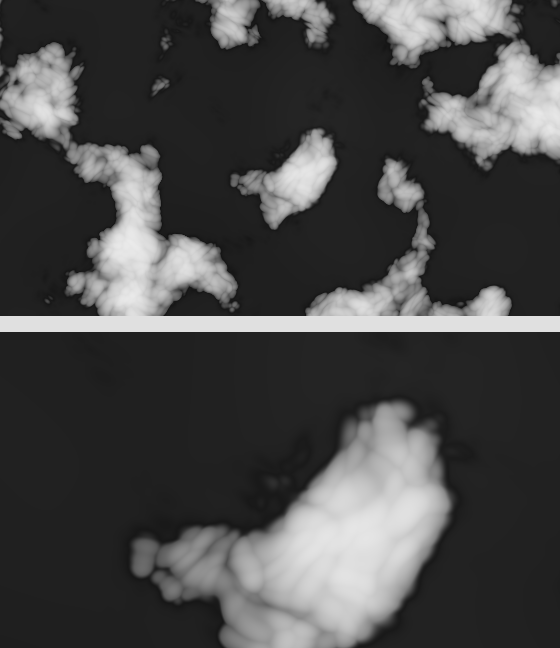
Top: the whole. Bottom: its middle third, enlarged.
This texture is drawn by a Shadertoy shader. Its source:

```glsl
const float SKY_TONE = 0.127;
const float EDGE_TONE = 0.18;
const float CORE_TONE = 0.91;
const float COVER_LEVEL = 0.10;

vec2 hash2(vec2 cell) {
    vec2 q = vec2(dot(cell, vec2(127.1, 311.7)), dot(cell, vec2(269.5, 183.3)));
    return fract(sin(q) * 43758.545);
}

vec2 rotate(vec2 p, float angle) {
    float c = cos(angle), s = sin(angle);
    return vec2(c * p.x - s * p.y, s * p.x + c * p.y);
}

// Signed round blobs, one per cell, with evenly spread weights
float blobField(vec2 p) {
    vec2 cell = floor(p);
    float sum = 0.0;
    for (int j = -1; j <= 1; j++) {
        for (int i = -1; i <= 1; i++) {
            vec2 id = cell + vec2(i, j);
            vec2 offset = id + hash2(id) - p;
            float weight = fract(dot(id, vec2(0.618, 0.74)) + 0.35 * hash2(id + 57.0).x);
            float falloff = max(0.0, 1.0 - dot(offset, offset));
            sum += (2.0 * weight - 1.0) * falloff * falloff;
        }
    }
    return sum;
}

// Rounded cellular bumps with softened creases, centred near zero
float puffs(vec2 p, float creaseSharpness) {
    vec2 cell = floor(p);
    float sum = 0.0;
    for (int j = -1; j <= 1; j++) {
        for (int i = -1; i <= 1; i++) {
            vec2 id = cell + vec2(i, j);
            vec2 offset = id + hash2(id) - p;
            sum += exp(-creaseSharpness * dot(offset, offset));
        }
    }
    return 0.22 + log(sum + 1e-6) / creaseSharpness;
}

// Layered sines that curl the outlines
vec2 curl(vec2 p, float frequency, float amount) {
    vec2 wave = sin(p.yx * frequency + vec2(1.3, 4.1));
    wave += 0.6 * sin(rotate(p, 0.9) * frequency * 1.7 + wave.yx);
    return p + amount * wave;
}

// Large cloud masses with smaller clumps breaking them up
float massField(vec2 p) {
    vec2 broad = curl(p, 11.0, 0.018);
    return blobField(broad * 3.5 + 3.0) + 0.5 * blobField(rotate(broad, 0.6) * 7.6 + 19.0);
}

// Billows of shrinking size, each octave turned and curled
float billowField(vec2 p) {
    vec2 q = curl(curl(p, 19.0, 0.012), 47.0, 0.006);
    float sum = 0.0, scale = 10.0, amount = 0.50;
    for (int octave = 0; octave < 3; octave++) {
        sum += amount * puffs(rotate(q, float(octave) * 1.1) * scale + 31.0, 14.0);
        scale *= 2.1;
        amount *= 0.55;
    }
    return sum;
}

void mainImage(out vec4 fragColor, in vec2 fragCoord) {
    vec2 p = fragCoord / iResolution.y;
    float billow = billowField(p);
    float depth = massField(p) + billow - COVER_LEVEL;

    // Dark sky with faint haze and a darker rim beside the clouds
    float haze = blobField(rotate(p, 0.4) * 4.0 + 71.0);
    float rim = 0.035 * exp(14.0 * min(depth, 0.0));
    float sky = SKY_TONE + 0.012 * haze - rim;

    // Cloud tone rises from the edge, levels off in the core, dips in creases
    float body = 1.0 - exp(-3.3 * max(depth, 0.0));
    float cloud = mix(EDGE_TONE, CORE_TONE, body);
    cloud += 0.38 * billow * (1.0 - 0.6 * body);

    // Some borders are crisp, others thin out into mist
    float edgeWidth = mix(0.05, 0.20, smoothstep(-0.3, 0.6, haze));
    float tone = mix(sky, cloud, smoothstep(0.0, edgeWidth, depth));
    fragColor = vec4(vec3(tone), 1.0);
}
```
